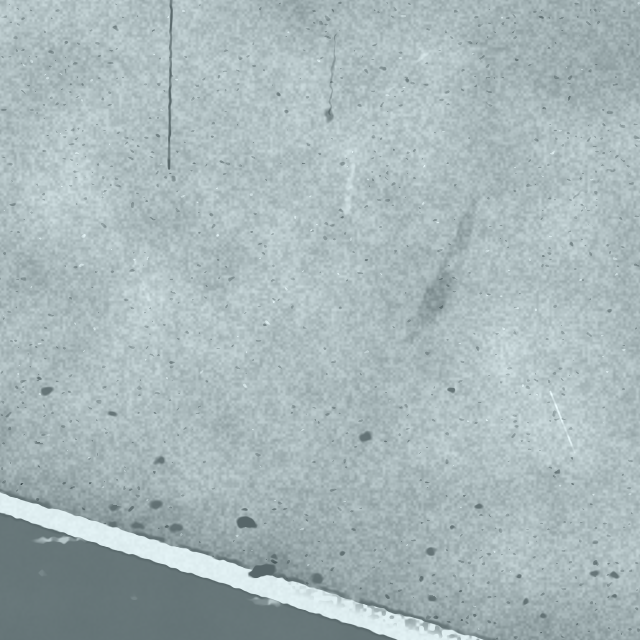
Give the GLSL for this texture, as a WebGL 2 fragment shader.

```glsl
#version 300 es
precision highp float;
// Weathered pale concrete above a sloping white strip and a flat grey floor.
// A single tone is built from layered noise, hashed pits, strokes and stains,
// then tinted towards a cool blue-grey.

#define TINT vec3(0.0, 0.06, 0.07)
#define WALL_TONE 0.682
#define FLOOR_TONE 0.402
#define STRIP_TONE 0.875
#define DARK_TONE 0.31
#define GRAIN_CELLS 250.0
#define GRAIN_AMOUNT 0.17
#define MOTTLE_AMOUNT 0.15
#define SHADE_DEPTH 0.15

uniform vec2 u_resolution;
out vec4 outColor;

float hash(vec2 p) {
  vec3 q = fract(p.xyx * vec3(0.1031, 0.1030, 0.0973));
  q += dot(q, q.yzx + 33.33);
  return fract((q.x + q.y) * q.z);
}

float noise(vec2 p) {
  vec2 i = floor(p), f = fract(p);
  f = f * f * (3.0 - 2.0 * f);
  return mix(mix(hash(i), hash(i + vec2(1, 0)), f.x),
             mix(hash(i + vec2(0, 1)), hash(i + vec2(1, 1)), f.x), f.y);
}

float fbm(vec2 p) {
  float sum = 0.0, amp = 0.5;
  for (int i = 0; i < 5; i++) {
    sum += amp * noise(p);
    p = mat2(1.6, 1.2, -1.2, 1.6) * p + 17.3;
    amp *= 0.55;
  }
  return sum;
}

// Soft line from a to b with half width w
float stroke(vec2 p, vec2 a, vec2 b, float w, float aa) {
  vec2 pa = p - a, ba = b - a;
  float t = clamp(dot(pa, ba) / dot(ba, ba), 0.0, 1.0);
  return 1.0 - smoothstep(w - aa, w + aa, length(pa - ba * t));
}

// Tilted soft ellipse; the edge is the unit circle after scaling
float blob(vec2 p, vec2 c, vec2 r, float angle, float soft) {
  float s = sin(angle), k = cos(angle);
  vec2 q = mat2(k, -s, s, k) * (p - c) / r;
  return 1.0 - smoothstep(1.0 - soft, 1.0 + soft, length(q));
}

float glow(vec2 p, vec2 c, vec2 r) {
  vec2 q = (p - c) / r;
  return exp(-dot(q, q));
}

// One possible pit per cell, kept inside the cell
float pits(vec2 p, float cells, float density, float size) {
  vec2 id = floor(p * cells);
  vec2 c = 0.3 + 0.4 * vec2(hash(id + 3.7), hash(id + 41.2));
  float r = size * (0.5 + 0.8 * hash(id + 77.0));
  vec2 q = (fract(p * cells) - c) * vec2(0.8, 1.1);
  return step(hash(id + 9.1), density) * (1.0 - smoothstep(r * 0.5, r * 1.3, length(q)));
}

void main() {
  vec2 uv = gl_FragCoord.xy / u_resolution;
  float aa = 0.8 / min(u_resolution.x, u_resolution.y);
  vec2 rough = vec2(noise(uv * 120.0), noise(uv * 120.0 + 50.0)) - 0.5;
  vec2 p = uv + rough * 0.006;
  float above = uv.y - (0.230 - 0.304 * uv.x) + rough.x * 0.004;
  float below = uv.y - (0.199 - 0.319 * uv.x) + rough.y * 0.003;

  // Wall: broad mottling, clouds and fine grain
  float grain = noise(uv * GRAIN_CELLS) * 0.6 + noise(uv * GRAIN_CELLS * 0.55 + 9.0) * 0.4 - 0.5;
  float tone = WALL_TONE + MOTTLE_AMOUNT * (fbm(uv * 9.0) - 0.5) + GRAIN_AMOUNT * grain;
  tone += 0.035 * glow(uv, vec2(0.85, 0.46), vec2(0.15, 0.20));
  tone += 0.030 * glow(uv, vec2(0.33, 0.50), vec2(0.14, 0.10));
  tone += 0.025 * glow(uv, vec2(0.15, 0.78), vec2(0.20, 0.20));
  tone -= 0.050 * glow(uv, vec2(0.46, 1.0), vec2(0.12, 0.05));
  tone -= 0.055 * glow(uv, vec2(1.0, 0.97), vec2(0.16, 0.12));
  tone -= 0.035 * glow(uv, vec2(0.08, 0.58), vec2(0.09, 0.06));
  tone -= 0.030 * glow(uv, vec2(0.59, 0.25), vec2(0.07, 0.15));
  tone -= SHADE_DEPTH * exp(-max(above, 0.0) * 13.0);

  // Speckles everywhere, larger pits gathering along the strip
  float low = exp(-max(above - 0.03, 0.0) * 9.0);
  float cluster = smoothstep(0.45, 0.7, noise(uv * 8.0 + 4.0));
  tone -= 0.15 * pits(p, 95.0, 0.06 + 0.12 * cluster, 0.20);
  tone -= 0.22 * pits(p + 0.37, 48.0, 0.025 + 0.09 * low, 0.13);
  tone = mix(tone, DARK_TONE + 0.04, 0.85 * pits(p + 0.13, 28.0, 0.005 + 0.17 * low, 0.19));
  tone += 0.13 * pits(p + 0.71, 90.0, 0.02, 0.17);

  // Stain falling diagonally
  float stain = blob(p, vec2(0.725, 0.637), vec2(0.013, 0.036), -0.25, 0.3);
  stain = max(stain, blob(p, vec2(0.681, 0.535), vec2(0.019, 0.046), -0.42, 0.3));
  stain = max(stain, 0.6 * stroke(p, vec2(0.742, 0.688), vec2(0.640, 0.466), 0.004, 0.004));
  tone -= 0.105 * stain;

  // Cracks and scratches
  float wear = smoothstep(0.25, 0.6, noise(uv * 70.0));
  float crack = stroke(uv + rough * 0.002, vec2(0.268, 1.01), vec2(0.264, 0.736), 0.0018, aa);
  tone = mix(tone, DARK_TONE + 0.03, crack * (0.65 + 0.3 * wear));
  tone -= 0.13 * wear * stroke(p, vec2(0.526, 0.96), vec2(0.515, 0.82), 0.0014, aa);
  tone -= 0.22 * blob(p, vec2(0.514, 0.819), vec2(0.007, 0.009), 0.0, 0.4);
  tone -= 0.13 * wear * stroke(p, vec2(0.898, 0.691), vec2(0.957, 0.736), 0.0018, aa);
  tone += 0.09 * wear * stroke(p, vec2(0.69, 0.942), vec2(0.56, 0.81), 0.0025, 0.002);
  tone += 0.09 * wear * stroke(p, vec2(0.551, 0.74), vec2(0.541, 0.668), 0.005, 0.003);
  tone += 0.05 * wear * stroke(p, vec2(0.208, 0.596), vec2(0.232, 0.531), 0.002, 0.002);
  tone += 0.16 * (0.4 + 0.6 * wear) * stroke(uv, vec2(0.86, 0.388), vec2(0.898, 0.293), 0.0014, aa);

  // Dark broken seam where the wall meets the strip
  float seam = (1.0 - smoothstep(0.003, 0.009, above)) * smoothstep(0.2, 0.55, noise(uv * 45.0));
  tone = mix(tone, DARK_TONE + 0.04, 0.8 * seam);

  // Strip, gritty along its upper right edge
  float grit = smoothstep(0.38, 0.65, uv.x) * smoothstep(-0.026, -0.003, above);
  float strip = STRIP_TONE + 0.05 * grain - 0.28 * grit * smoothstep(0.4, 0.75, noise(uv * 170.0));
  tone = mix(strip, tone, smoothstep(-aa, aa, above));

  // Floor with a thin shadow, faint marks and paint smears by the strip
  float base = FLOOR_TONE + 0.02 * (fbm(uv * 14.0) - 0.5) + 0.01 * grain;
  base -= 0.06 * smoothstep(-0.006, 0.0, below);
  base += 0.06 * pits(p, 22.0, 0.06, 0.1);
  float smear = blob(p, vec2(0.095, 0.157), vec2(0.034, 0.004), 0.0, 0.5);
  smear = max(smear, blob(p, vec2(0.415, 0.060), vec2(0.022, 0.005), -0.1, 0.5));
  base = mix(base, 0.75, smear * (0.3 + 0.6 * wear));
  tone = mix(base, tone, smoothstep(-aa, aa, below));

  // Two large chips
  float chip = blob(p, vec2(0.409, 0.107), vec2(0.022, 0.009), 0.25, 0.15);
  chip = max(chip, blob(p, vec2(0.385, 0.184), vec2(0.016, 0.008), -0.1, 0.2));
  tone = mix(tone, DARK_TONE + 0.03, chip);

  outColor = vec4(clamp(tone + TINT, 0.0, 1.0), 1.0);
}
```
